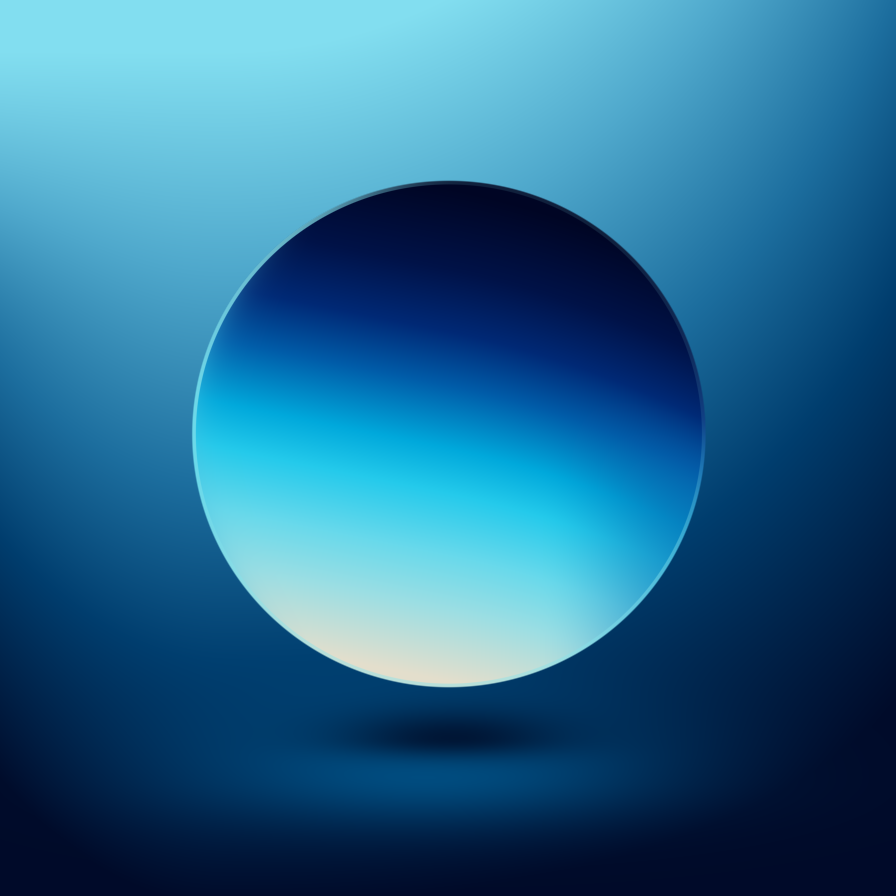
Give the GLSL for this background, as a WebGL 1 fragment shader.

```glsl
precision highp float;

uniform vec2 u_resolution;

#define DISC_CENTER vec2(0.501, 0.5156)
#define DISC_RADII vec2(0.2865, 0.2826)
#define SHADOW_CENTER vec2(0.506, 0.176)
#define SHADOW_WIDTH 0.135
#define FLOOR_CENTER vec2(0.5, 0.132)
#define FLOOR_WIDTH 0.27
#define FLOOR_LIGHT vec3(0.0, 0.17, 0.22)
#define RIM_LIGHT vec3(0.52, 0.89, 0.92)
#define RIM_WIDTH 0.0016

// Linear progress from a to b
float ramp(float a, float b, float x) {
  return clamp((x - a) / (b - a), 0.0, 1.0);
}

// Bell curve with separate spreads below and above its centre
float bell(vec2 offset, float width, float below, float above) {
  vec2 q = offset / vec2(width, offset.y < 0.0 ? below : above);
  return exp(-dot(q, q));
}

vec3 backdropColor(float light) {
  vec3 c = mix(vec3(0.0, 0.04, 0.16), vec3(0.0, 0.24, 0.43), ramp(0.02, 0.30, light));
  c = mix(c, vec3(0.11, 0.43, 0.62), ramp(0.30, 0.50, light));
  c = mix(c, vec3(0.31, 0.66, 0.80), ramp(0.50, 0.75, light));
  return mix(c, vec3(0.51, 0.87, 0.94), ramp(0.75, 1.0, light));
}

vec3 backdrop(vec2 p) {
  // Light falls from the upper left and fades towards both sides
  float side = p.x - 0.25;
  float rightFade = 0.25 + 0.75 * p.y;
  float leftFade = 2.3 * (1.0 - smoothstep(0.6, 0.95, p.y));
  float light = 0.03 + 1.03 * p.y;
  light -= side * side * (side > 0.0 ? rightFade : leftFade);
  vec3 color = backdropColor(light);

  // Floor glow and the shadow floating above it
  color += FLOOR_LIGHT * bell(p - FLOOR_CENTER, FLOOR_WIDTH, 0.055, 0.085);
  float shadow = bell(p - SHADOW_CENTER, SHADOW_WIDTH, 0.022, 0.034);
  return mix(color, vec3(0.0, 0.05, 0.16), 0.85 * shadow);
}

vec3 discColor(vec2 p, float inset) {
  // Tilted bands from night at the top to cream at the bottom
  float side = p.x - 0.5;
  float rightSide = max(side, 0.0);
  float depth = 1.0 - p.y - 0.2 * side - 0.5 * rightSide * rightSide;
  vec3 c = mix(vec3(0.0, 0.02, 0.14), vec3(0.0, 0.07, 0.28), ramp(0.21, 0.30, depth));
  c = mix(c, vec3(0.0, 0.16, 0.46), ramp(0.30, 0.37, depth));
  c = mix(c, vec3(0.0, 0.36, 0.66), ramp(0.37, 0.43, depth));
  c = mix(c, vec3(0.0, 0.66, 0.86), ramp(0.43, 0.50, depth));
  c = mix(c, vec3(0.14, 0.79, 0.92), ramp(0.50, 0.55, depth));
  c = mix(c, vec3(0.41, 0.85, 0.92), ramp(0.55, 0.62, depth));
  c = mix(c, vec3(0.61, 0.87, 0.89), ramp(0.62, 0.68, depth));
  c = mix(c, vec3(0.89, 0.87, 0.80), ramp(0.68, 0.76, depth));

  // Blue shade on the right, soft cyan bounce on the lower left
  float shade = smoothstep(0.6, 0.8, p.x) * smoothstep(0.35, 0.5, depth);
  c = mix(c, vec3(0.04, 0.36, 0.65), 0.55 * shade);
  float bounce = exp(-inset / 0.016) * (1.0 - smoothstep(0.2, 0.36, p.x));
  return mix(c, vec3(0.30, 0.76, 0.88), 0.45 * bounce);
}

void main() {
  vec2 p = gl_FragCoord.xy / u_resolution;
  float pixel = 1.0 / min(u_resolution.x, u_resolution.y);
  vec2 q = (p - DISC_CENTER) / DISC_RADII;
  float edge = (length(q) - 1.0) * DISC_RADII.y;

  vec3 disc = discColor(p, max(-edge, 0.0));

  // Thin rim, strongest on the left and along the lower right
  float rimFacing = max(smoothstep(0.1, -0.7, q.x) * smoothstep(-0.8, 0.2, q.y),
                        0.5 * smoothstep(0.1, -0.6, q.y));
  float rim = 1.0 - smoothstep(RIM_WIDTH, RIM_WIDTH + 1.5 * pixel, abs(edge + RIM_WIDTH));
  disc = mix(disc, RIM_LIGHT, rim * (0.12 + 0.65 * rimFacing));

  float cover = 1.0 - smoothstep(-pixel, pixel, edge);
  gl_FragColor = vec4(mix(backdrop(p), disc, cover), 1.0);
}
```
